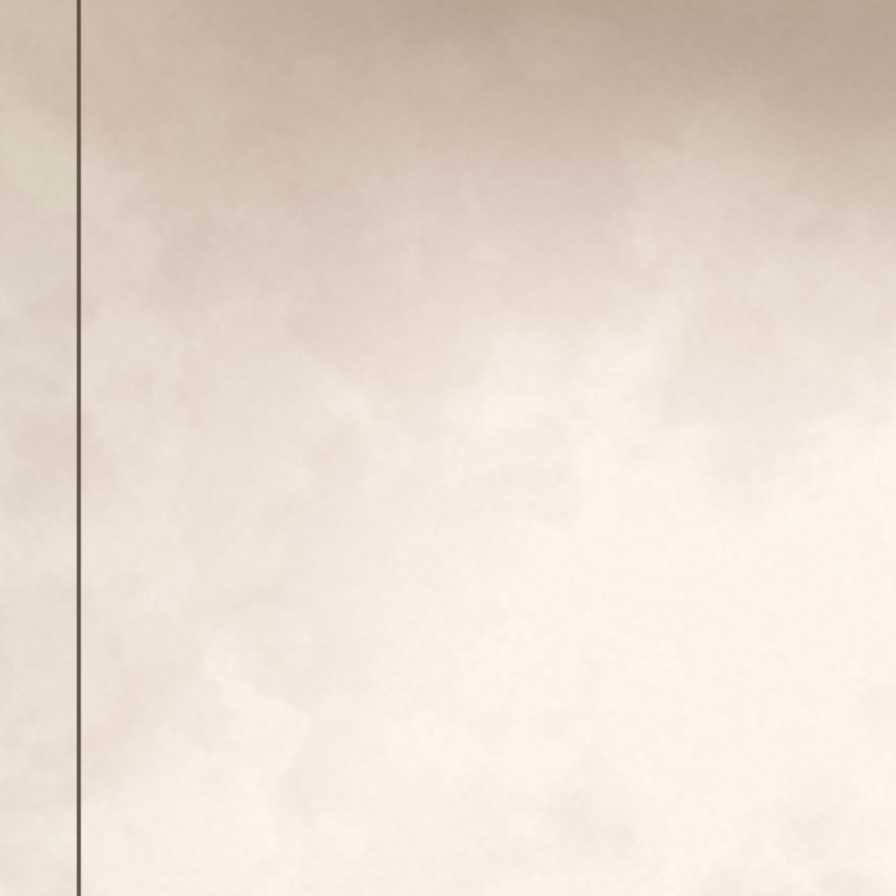
A WebGL 1 fragment shader for this texture:

```glsl
precision highp float;
uniform vec2 u_resolution;

const vec3 SHADE = vec3(0.715, 0.640, 0.570);
const vec3 LIGHT = vec3(0.992, 0.955, 0.915);
const vec3 SEAM_COLOR = vec3(0.33, 0.28, 0.23);
const vec3 STRIP_TINT = vec3(0.985, 0.992, 0.985);
const vec3 BLUSH = vec3(0.004, -0.003, 0.002);
const float SEAM_X = 0.088;
const float SEAM_HALF_WIDTH = 0.0018;
const float SEAM_SOFTNESS = 0.0018;
const float PATCH_SCALE = 5.5;
const float PATCH_STRENGTH = 0.13;
const float CLOUD_STRENGTH = 0.22;
const float GRAIN_SCALE = 230.0;
const float GRAIN_STRENGTH = 0.035;

float hash(vec2 p) {
  vec3 q = fract(vec3(p.xyx) * 0.1031);
  q += dot(q, q.yzx + 33.33);
  return fract((q.x + q.y) * q.z);
}

float noise(vec2 p) {
  vec2 cell = floor(p);
  vec2 f = fract(p);
  f = f * f * (3.0 - 2.0 * f);
  float low = mix(hash(cell), hash(cell + vec2(1.0, 0.0)), f.x);
  float high = mix(hash(cell + vec2(0.0, 1.0)), hash(cell + vec2(1.0)), f.x);
  return mix(low, high, f.y);
}

float fbm(vec2 p) {
  float sum = 0.0;
  float weight = 0.5;
  for (int i = 0; i < 6; i++) {
    sum += weight * noise(p);
    p = mat2(1.6, 1.2, -1.2, 1.6) * p + 7.3;
    weight *= 0.5;
  }
  return sum;
}

// Shadow falling from the top edge, deeper and rounder towards the right
float wallLight(vec2 uv) {
  float depth = max(1.0 - uv.y, 0.0);
  float across = smoothstep(0.0, 0.55, uv.x);
  float reach = mix(0.80, 0.25, across) + 0.05 * smoothstep(0.6, 1.0, uv.x);
  float roundness = 1.0 + uv.x * uv.x;
  float darkness = mix(0.65, 0.93, across);
  return 1.0 - darkness * exp(-pow(depth / reach, roundness));
}

// Lobed pale patches with ragged, fairly crisp edges
float plasterPatches(vec2 uv) {
  float broad = smoothstep(0.45, 0.60, fbm(uv * PATCH_SCALE + 3.7));
  float small = smoothstep(0.50, 0.60, fbm(uv * PATCH_SCALE * 1.7 + 21.4));
  return 0.65 * broad + 0.35 * small;
}

void main() {
  vec2 uv = gl_FragCoord.xy / u_resolution;

  // Light, clouding and patches
  float patches = plasterPatches(uv);
  float cloud = fbm(uv * 2.6 + 11.0) - 0.5;
  float tone = wallLight(uv);
  float visibility = mix(0.45, 1.0, smoothstep(0.1, 0.5, tone));
  tone += CLOUD_STRENGTH * cloud * visibility;
  tone += PATCH_STRENGTH * (patches - 0.45) * visibility;

  // Fine grain
  float grain = noise(uv * GRAIN_SCALE) + noise(uv * GRAIN_SCALE * 0.47 + 5.0) - 1.0;
  tone = min(tone, 1.0) + GRAIN_STRENGTH * grain;

  vec3 color = mix(SHADE, LIGHT, clamp(tone, 0.0, 1.03));
  color += BLUSH * (1.0 - patches);

  // Cooler strip beside the seam
  float pixel = 1.0 / u_resolution.x;
  float strip = 1.0 - smoothstep(-pixel, pixel, uv.x - SEAM_X);
  color *= mix(vec3(1.0), STRIP_TINT, strip);

  // Thin vertical seam
  float edge = max(SEAM_SOFTNESS, pixel);
  float seam = 1.0 - smoothstep(SEAM_HALF_WIDTH - 0.5 * edge,
                                SEAM_HALF_WIDTH + edge, abs(uv.x - SEAM_X));
  color = mix(color, SEAM_COLOR, 0.92 * seam);

  gl_FragColor = vec4(color, 1.0);
}
```
